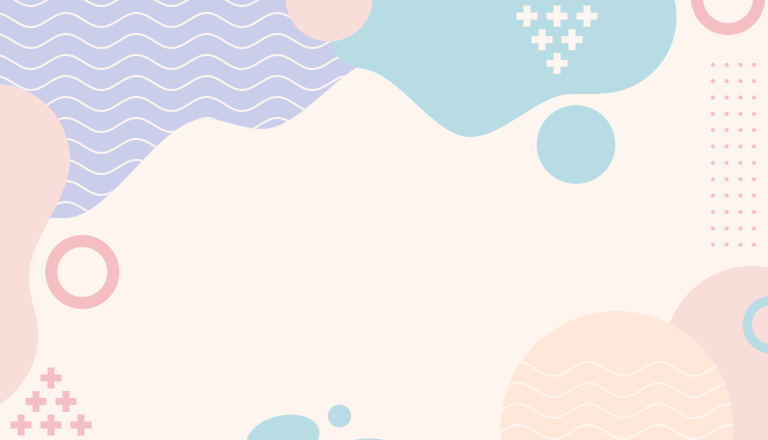
Write a Shadertoy shader that draws this background.

```glsl
const vec2 CANVAS = vec2(768.0, 440.0);
const vec3 CREAM = vec3(1.0, 0.961, 0.937);
const vec3 LAVENDER = vec3(0.793, 0.808, 0.918);
const vec3 TEAL = vec3(0.717, 0.863, 0.894);
const vec3 BLUSH = vec3(0.978, 0.867, 0.852);
const vec3 PEACH = vec3(1.0, 0.91, 0.85);
const vec3 ROSE = vec3(0.957, 0.745, 0.76);

// Distance functions
float circle(vec2 p, vec2 center, float radius) {
    return length(p - center) - radius;
}

float ring(vec2 p, vec2 center, float radius, float halfWidth) {
    return abs(circle(p, center, radius)) - halfWidth;
}

float ellipse(vec2 p, vec2 center, vec2 radii, float angle) {
    float c = cos(angle), s = sin(angle);
    vec2 q = mat2(c, -s, s, c) * (p - center);
    return (length(q / radii) - 1.0) * min(radii.x, radii.y);
}

float smoothMax(float a, float b, float k) {
    float h = max(k - abs(a - b), 0.0) / k;
    return max(a, b) + 0.25 * k * h * h;
}

// A smooth change of height between two places
float rise(float t, float from, float to, float amount) {
    return amount * smoothstep(from, to, t);
}

// Blobs with flowing edges
float lavenderBlob(vec2 p) {
    float edge = 222.0 + rise(p.x, 65.0, 205.0, 99.0)
               + rise(p.x, 205.0, 262.0, -10.0) + rise(p.x, 262.0, 385.0, 71.0);
    return max(0.85 * (edge - p.y), p.x - 380.0);
}

float tealBlob(vec2 p) {
    float edge = 371.0 + rise(p.x, 360.0, 470.0, -68.0) + rise(p.x, 470.0, 572.0, 43.0);
    float body = smoothMax(edge - p.y, 330.0 - p.x, 40.0);
    return min(max(0.85 * body, p.x - 600.0), circle(p, vec2(600.0, 423.0), 76.5));
}

float sideBlob(vec2 p) {
    if (p.y > 280.0) return circle(p, vec2(-6.3, 280.0), 76.3);
    if (p.y < 105.0) return circle(p, vec2(-43.6, 105.0), 81.6);
    float edge = 38.0 + rise(p.y, 105.0, 162.0, -9.0) + rise(p.y, 162.0, 280.0, 41.0);
    return 0.9 * (p.x - edge);
}

// Repeated patterns
float waves(vec2 p, vec2 crest) {
    const float PERIOD = 70.4, GAP = 21.0, HEIGHT = 7.0;
    float k = 6.28318 / PERIOD;
    float phase = k * (p.x - crest.x);
    float slope = HEIGHT * k * sin(phase);
    float y = p.y - crest.y - HEIGHT * (cos(phase) - 1.0);
    float row = min(round(y / GAP), 0.0);
    return abs(y - GAP * row) * inversesqrt(1.0 + slope * slope) - 1.0;
}

float dotGrid(vec2 p, vec2 corner, vec2 gap, vec2 last) {
    vec2 cell = clamp(round((p - corner) / gap), vec2(0.0), last);
    return circle(p, corner + cell * gap, 2.0);
}

float plusSign(vec2 p) {
    vec2 q = abs(p);
    return max(max(q.x, q.y) - 10.5, min(q.x, q.y) - 3.5);
}

float plusTriangle(vec2 p, vec2 apex, float rowStep) {
    float d = 1e5;
    for (int row = 0; row < 3; row++)
        for (int col = 0; col <= row; col++) {
            vec2 shift = vec2(30.0 * (float(col) - 0.5 * float(row)), rowStep * float(row));
            d = min(d, plusSign(p - apex - shift));
        }
    return d;
}

vec3 paint(vec3 base, vec3 tint, float d, float soft) {
    return mix(tint, base, smoothstep(-soft, soft, d));
}

void mainImage(out vec4 fragColor, in vec2 fragCoord) {
    vec2 p = fragCoord / iResolution.xy * CANVAS;
    float soft = 0.7 * CANVAS.y / iResolution.y;
    vec3 color = CREAM;

    // Upper blobs
    float lavender = lavenderBlob(p);
    color = paint(color, LAVENDER, lavender, soft);
    color = paint(color, CREAM, max(lavender, waves(p, vec2(66.0, 448.0))), soft);
    color = paint(color, TEAL, tealBlob(p), soft);
    color = paint(color, CREAM, plusTriangle(p, vec2(557.0, 376.7), 23.6), soft);
    color = paint(color, BLUSH, circle(p, vec2(329.0, 442.0), 43.5), soft);
    color = paint(color, TEAL, circle(p, vec2(576.0, 295.5), 39.3), soft);

    // Left side
    color = paint(color, BLUSH, sideBlob(p), soft);
    color = paint(color, ROSE, ring(p, vec2(82.3, 168.0), 31.0, 6.0), soft);
    color = paint(color, ROSE, plusTriangle(p, vec2(51.0, 62.0), -23.5), soft);

    // Right side
    color = paint(color, ROSE, ring(p, vec2(728.0, 442.0), 31.0, 6.0), soft);
    color = paint(color, ROSE, dotGrid(p, vec2(713.0, 195.3), vec2(13.7, 16.36), vec2(3.0, 11.0)), soft);
    vec2 hill = vec2(p.x, max(p.y, 86.5));
    color = paint(color, BLUSH, circle(hill, vec2(752.0, 86.5), 87.5), soft);
    color = paint(color, TEAL, ring(p, vec2(771.5, 115.3), 24.2, 4.6), soft);
    float sun = circle(p, vec2(617.0, 12.5), 116.5);
    color = paint(color, PEACH, sun, soft);
    color = paint(color, CREAM, max(sun, waves(p, vec2(588.5, 78.0))), soft);

    // Lower droplets
    color = paint(color, TEAL, ellipse(p, vec2(283.0, 2.0), vec2(37.0, 22.5), 0.22), soft);
    color = paint(color, TEAL, circle(p, vec2(339.5, 24.0), 11.5), soft);
    color = paint(color, TEAL, ellipse(p, vec2(369.0, -8.0), vec2(28.0, 9.5), 0.0), soft);

    fragColor = vec4(color, 1.0);
}
```
